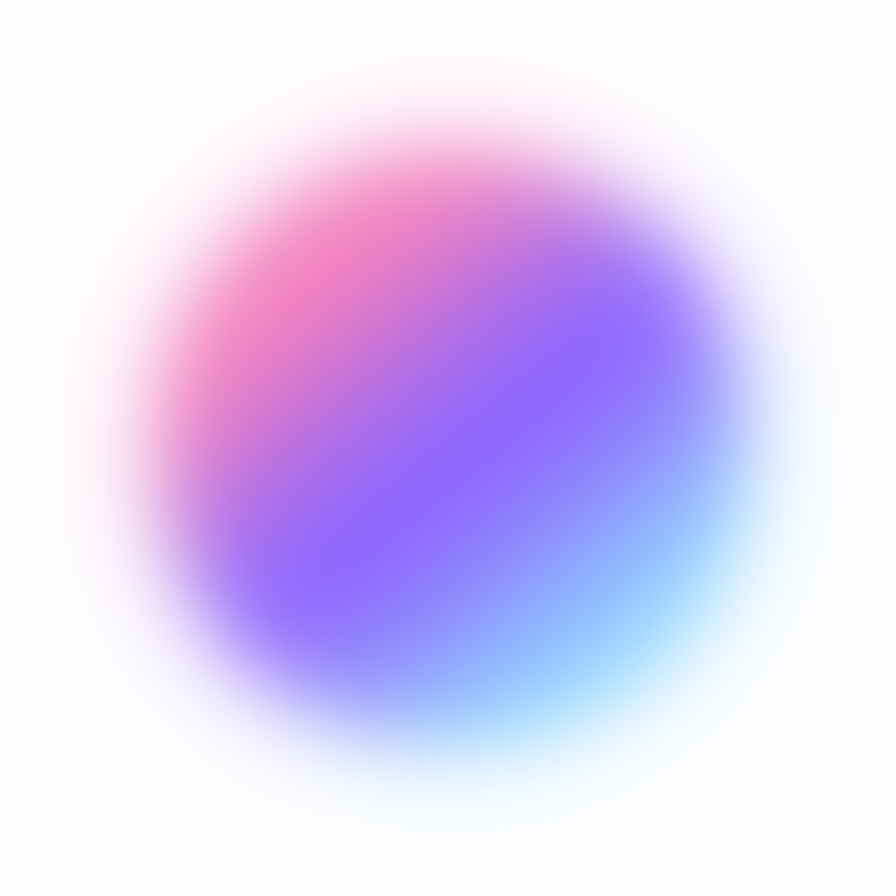
Give the GLSL for this background, as a Shadertoy shader.

```glsl
// A soft round glow on near-white: a diagonal ramp runs from pink through
// violet to sky blue, and is masked by a heavily blurred disc.

// Coverage of a disc with a blurred rim; softness is the blur's deviation.
float blurredDisc(vec2 p, float radius, float softness) {
    return 0.5 - 0.5 * tanh(0.8 * (length(p) - radius) / softness);
}

// Three-colour ramp along the signed position s, violet near zero.
vec3 diagonalRamp(float s) {
    vec3 pink   = vec3(0.95, 0.49, 0.74);
    vec3 violet = vec3(0.56, 0.405, 0.99);
    vec3 sky    = vec3(0.55, 0.83, 1.00);
    vec3 color = mix(pink, violet, smoothstep(-0.28, 0.03, s));
    return mix(color, sky, smoothstep(0.0, 0.34, s));
}

void mainImage(out vec4 fragColor, in vec2 fragCoord) {
    // Centred coordinates, one unit per canvas height
    vec2 p = (fragCoord - 0.5 * iResolution.xy) / iResolution.y;
    p -= vec2(0.005, 0.0);

    // The ramp descends towards the lower right
    vec2 rampAxis = normalize(vec2(0.63, -0.77));
    vec3 glow = diagonalRamp(dot(p, rampAxis));

    // Lay the glow over the pale ground
    vec3 ground = vec3(0.997, 0.996, 0.998);
    vec3 color = mix(ground, glow, blurredDisc(p, 0.332, 0.048));
    fragColor = vec4(color, 1.0);
}
```
